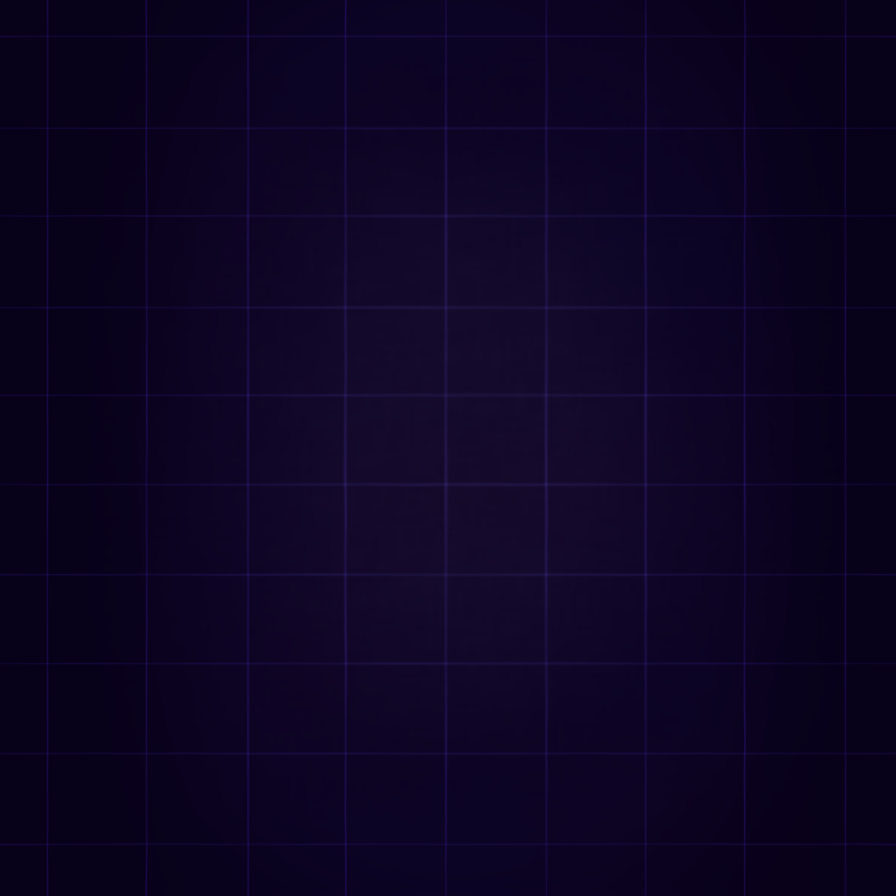
Give the GLSL for this background, as a Shadertoy shader.

```glsl
// Dark violet grid of thin, slightly worn glowing lines with a soft central glow.
#define GRID vec2(9.0, 10.0)
#define GRID_SHIFT vec2(-0.002, 0.008)
#define GLOW_CENTER vec2(0.52, 0.51)
#define EDGE_COLOR vec3(0.030, 0.005, 0.102)
#define MID_COLOR vec3(0.050, 0.014, 0.142)
#define CORE_COLOR vec3(0.078, 0.040, 0.172)
#define LINE_OUTER vec3(0.050, 0.024, 0.150)
#define LINE_CORE vec3(0.055, 0.045, 0.125)
#define LINE_WIDTH 0.0017
#define WOBBLE 0.0009
#define TAU 6.2831853

float hash(vec2 p) {
    return fract(sin(dot(p, vec2(127.1, 311.7))) * 43758.5453);
}

// Value noise on a lattice that wraps after "period" cells
float wrapNoise(vec2 uv, vec2 period, float seed) {
    vec2 p = uv * period, i = floor(p), f = fract(p);
    f = f * f * (3.0 - 2.0 * f);
    vec2 a = mod(i, period) + seed, b = mod(i + 1.0, period) + seed;
    return mix(mix(hash(a), hash(vec2(b.x, a.y)), f.x),
               mix(hash(vec2(a.x, b.y)), hash(b), f.x), f.y);
}

// Soft line at the middle of each cell, with its own offset, bend and wear
float gridLine(float across, float along, float count, float glow, float seed) {
    float id = mod(floor(across * count), count);
    float offset = (hash(vec2(id, seed)) - 0.5) * 0.003;
    float bend = wrapNoise(vec2(along, 0.0), vec2(24.0, 1.0), seed + id * 3.0) - 0.5;
    float d = (fract(across * count) - 0.5) / count - offset - bend * WOBBLE * hash(vec2(seed, id));
    float width = LINE_WIDTH * mix(0.55, 1.1, glow);
    float drawn = max(width, 0.65 / min(iResolution.x, iResolution.y));
    float wear = 0.75 + 0.5 * wrapNoise(vec2(along, 0.0), vec2(11.0, 1.0), seed + id * 7.0 + 40.0);
    return exp(-d * d / (drawn * drawn)) * width / drawn * wear;
}

void mainImage(out vec4 fragColor, in vec2 fragCoord) {
    vec2 uv = fragCoord / iResolution.xy;

    // Periodic glow, wider vertically than horizontally
    vec2 lobe = 0.5 + 0.5 * cos(TAU * (uv - GLOW_CENTER));
    float glow = lobe.x * sqrt(lobe.y);
    vec3 color = mix(EDGE_COLOR, MID_COLOR, smoothstep(0.0, 0.35, 0.6 * glow + 0.25 * lobe.x));
    color = mix(color, CORE_COLOR, smoothstep(0.3, 1.0, glow));

    // Faint magenta and blue clouds, and a fine woven grain
    float cloud = wrapNoise(uv, vec2(4.0), 5.0) * 0.65 + wrapNoise(uv, vec2(9.0), 17.0) * 0.35 - 0.5;
    color += cloud * vec3(0.016, -0.006, -0.010) * (0.4 + 0.6 * lobe.x);
    float weave = wrapNoise(uv, vec2(150.0, 40.0), 3.0) + wrapNoise(uv, vec2(40.0, 150.0), 9.0) - 1.0;
    color += weave * 0.006 * glow;

    // Upright lines are a little stronger than level ones
    vec2 p = uv - GRID_SHIFT;
    float upright = gridLine(p.x, p.y, GRID.x, glow, 11.0);
    float level = gridLine(p.y, p.x, GRID.y, glow, 23.0);
    vec3 lineColor = mix(LINE_OUTER, LINE_CORE, glow);
    color += lineColor * (upright + level * vec3(0.65, 0.85, 0.65));

    fragColor = vec4(max(color, 0.0), 1.0);
}
```
